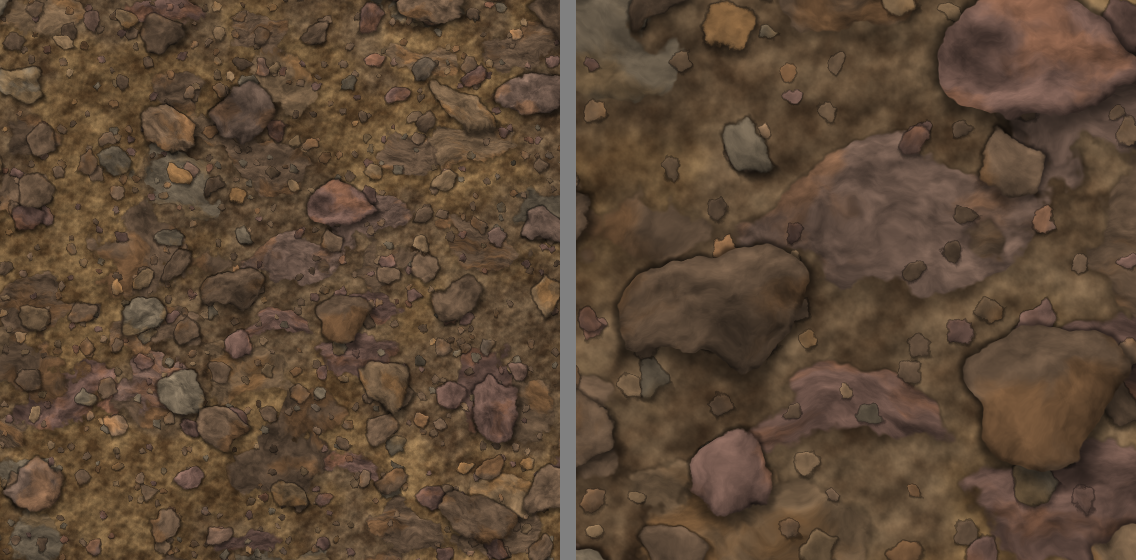
Left: the whole. Right: its middle third, enlarged.
Write a Shadertoy shader that draws this texture.

```glsl
// Weathered rubble wall: ochre earth with sunken flat blocks and loose stones.
// Each stone is a rounded polygon (soft maximum of random half planes) that is
// scattered on a jittered grid, lit from above and given a contact shadow.

const float TAU = 6.2832;
const vec2 LIGHT = vec2(-0.35, 0.94);

struct Layer {
    vec2 cells;     // grid cells per canvas height
    float density;  // share of filled cells
    float radius;   // largest stone radius
    float stretch;  // largest flattening
    float tilt;     // largest rotation
    float sunk;     // 0 lies on top, 1 is buried in earth
    float seed;
};

float hash(vec2 p) {
    return fract(sin(dot(p, vec2(127.1, 311.7))) * 43758.55);
}

vec2 hash2(vec2 p) {
    return vec2(hash(p), hash(p + 37.3));
}

mat2 rotate(float a) {
    return mat2(cos(a), -sin(a), sin(a), cos(a));
}

float noise(vec2 p) {
    vec2 i = floor(p), f = fract(p);
    f = f * f * (3.0 - 2.0 * f);
    return mix(mix(hash(i), hash(i + vec2(1, 0)), f.x),
               mix(hash(i + vec2(0, 1)), hash(i + vec2(1, 1)), f.x), f.y);
}

float fbm(vec2 p) {
    float sum = 0.0, amp = 0.52;
    for (int i = 0; i < 5; i++) {
        sum += amp * noise(p);
        p = rotate(0.6) * p * 2.03 + 11.7;
        amp *= 0.5;
    }
    return sum;
}

// Light minus shade on a rough surface of the given frequency
float relief(vec2 p, float freq) {
    return fbm(p * freq) - fbm(p * freq + LIGHT * 0.3);
}

vec3 stoneColour(vec2 id) {
    vec3 brown = vec3(0.37, 0.295, 0.23), tan_ = vec3(0.46, 0.37, 0.27);
    vec3 mauve = vec3(0.38, 0.29, 0.255), grey = vec3(0.37, 0.325, 0.265);
    float pick = hash(id + 5.1);
    vec3 c = mix(brown, tan_, smoothstep(0.4, 0.6, pick));
    c = mix(c, mauve, smoothstep(0.6, 0.68, pick));
    c = mix(c, grey, smoothstep(0.8, 0.88, pick));
    return c * mix(0.86, 1.1, hash(id + 8.4));
}

// Distance to a rounded random polygon in x, its outward normal in yz
vec3 stoneShape(vec2 p, float radius, vec2 id) {
    float soft = 0.06 * radius, sum = 0.0;
    vec2 normal = vec2(0);
    for (int k = 0; k < 7; k++) {
        vec2 rnd = hash2(id + float(k) * 3.17);
        float a = (float(k) + 0.75 * rnd.x) * TAU / 7.0;
        vec2 dir = vec2(cos(a), sin(a));
        float w = exp((dot(p, dir) - radius * mix(0.65, 1.05, rnd.y)) / soft);
        sum += w;
        normal += dir * w;
    }
    return vec3(log(sum) * soft, normal / sum);
}

vec3 earth(vec2 uv) {
    float tone = 0.5 + 1.3 * (fbm(uv * 24.0) - 0.5) + 1.1 * (fbm(uv * 95.0) - 0.5);
    vec3 c = mix(vec3(0.27, 0.195, 0.12), vec3(0.51, 0.405, 0.27), clamp(tone, 0.0, 1.0));
    float dust = smoothstep(0.42, 0.62, fbm(uv * 7.0 + 3.0));
    c = mix(c, c * vec3(0.88, 0.9, 1.0), dust);
    return c * (1.0 + 0.9 * relief(uv, 55.0));
}

vec3 scatterStones(vec3 col, vec2 uv, Layer l) {
    float aa = 1.2 / iResolution.y + 0.03 * l.sunk * l.radius;
    vec2 q = uv / l.radius + l.seed;
    vec2 wobble = vec2(fbm(q * 1.6), fbm(q * 1.6 + 19.0)) - 0.5;
    float erosion = l.sunk * (fbm(q * 2.2 + 40.0) - 0.45) * 1.5;
    vec2 base = floor(uv * l.cells);
    for (int y = -1; y <= 1; y++)
    for (int x = -1; x <= 1; x++) {
        vec2 cell = base + vec2(x, y), id = cell + l.seed;
        if (hash(id) > l.density) continue;
        vec2 centre = (cell + 0.5 + 0.7 * (hash2(id + 2.3) - 0.5)) / l.cells;
        float r = l.radius * mix(0.6, 1.1, hash(id + 4.7));
        mat2 turn = rotate(l.tilt * (2.0 * hash(id + 6.1) - 1.0));
        vec2 squash = vec2(1.0, mix(1.0, l.stretch, hash(id + 7.9)));
        vec2 p = turn * (uv - centre + wobble * l.radius * 0.45) * squash;
        if (length(p) > 2.0 * r) continue;

        vec3 shape = stoneShape(p, r, id);
        vec2 normal = shape.yz * turn;
        float d = shape.x + erosion * r;

        // Contact shadow, widest on the underside
        float reach = r * (0.12 + 0.3 * max(0.0, -dot(normal, LIGHT)));
        float shadow = 1.0 - smoothstep(0.0, reach, d);
        col *= 1.0 - mix(0.5, 0.22, l.sunk) * shadow;
        if (d > aa) continue;

        // Mottled, bevelled stone surface
        vec2 s = p + id * 0.31;
        float mottle = fbm(s * 32.0) - 0.5, grain = fbm(s * 130.0) - 0.5;
        float bevel = smoothstep(-r * mix(0.25, 0.55, hash(id + 9.2)), 0.0, d);
        float rim = smoothstep(-0.1 * r, 0.0, d);
        float lit = 1.0 + 0.75 * mottle + 0.45 * grain + 0.7 * relief(s, 26.0);
        lit += (1.0 - 0.7 * l.sunk) * (0.24 * bevel * dot(normal, LIGHT) - 0.2 * rim);
        vec3 stone = stoneColour(id) * mix(1.0, 0.93, l.sunk) * lit;
        float stain = smoothstep(0.5, 0.7, fbm(s * 18.0 + 7.0));
        stone = mix(stone, stone * vec3(1.12, 1.03, 0.9), stain);
        col = mix(col, stone, 1.0 - smoothstep(-aa, aa, d));
    }
    return col;
}

void mainImage(out vec4 fragColor, in vec2 fragCoord) {
    vec2 uv = fragCoord / iResolution.y;
    vec3 col = earth(uv);

    // From buried blocks to loose stones
    col = scatterStones(col, uv, Layer(vec2(5, 10), 0.88, 0.1, 2.6, 0.15, 1.0, 17.0));
    col = scatterStones(col, uv, Layer(vec2(42), 0.35, 0.009, 1.5, 3.0, 0.3, 31.0));
    col = scatterStones(col, uv, Layer(vec2(22), 0.3, 0.018, 1.6, 1.5, 0.2, 53.0));
    col = scatterStones(col, uv, Layer(vec2(11), 0.42, 0.034, 1.7, 1.2, 0.1, 71.0));
    col = scatterStones(col, uv, Layer(vec2(5.5), 0.72, 0.072, 1.8, 0.9, 0.0, 97.0));

    // Broad weathering
    col *= 0.9 + 0.3 * fbm(uv * 4.0 + 23.0);
    fragColor = vec4(col, 1.0);
}
```
